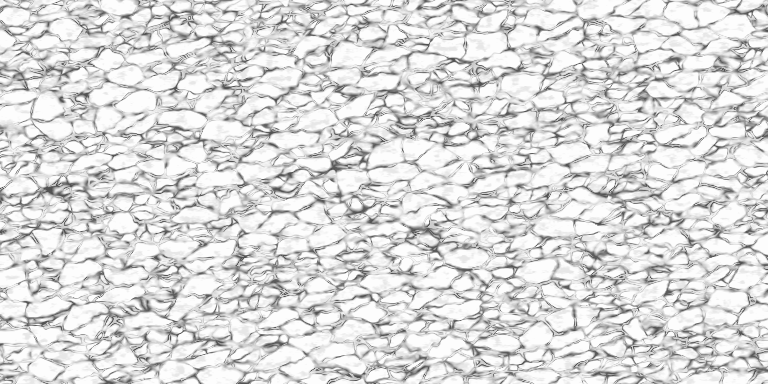
A Shadertoy shader for this texture map:

```glsl
const vec2 LARGE_CELL = vec2(0.088, 0.044);  // stone sizes, in canvas heights
const vec2 SMALL_CELL = vec2(0.056, 0.028);
const float LARGE_SHARE = 0.45;              // share of large cells left whole
const float SLANT = 0.13;                    // rise of the bedding to the right
const float CORNER_SHARPNESS = 420.0;
const vec2 GAP_WIDTH = vec2(0.0030, 0.0092); // narrowest and widest shading
const vec2 GAP_DEPTH = vec2(0.12, 0.64);     // faintest and darkest shading
const float POCKET_RADIUS = 0.0028;          // pale cores inside wide gaps
const float OUTLINE_WIDTH = 0.0022;
const float OUTLINE_DEPTH = 0.30;
const float SMUDGE_DEPTH = 0.09;
const float PAPER = 0.994;
const float DARKEST = 0.32;

float hash(vec2 p) {
    return fract(sin(dot(p, vec2(127.1, 311.7))) * 43758.5);
}

vec2 hash2(vec2 p) {
    return vec2(hash(p), hash(p + vec2(37.2, 17.9)));
}

float noise(vec2 p) {
    vec2 i = floor(p), f = fract(p);
    f = f * f * (3.0 - 2.0 * f);
    return mix(mix(hash(i), hash(i + vec2(1, 0)), f.x),
               mix(hash(i + vec2(0, 1)), hash(i + vec2(1, 1)), f.x), f.y);
}

float fbm(vec2 p) {
    return 0.55 * noise(p) + 0.3 * noise(p * 2.1 + 7.3) + 0.15 * noise(p * 4.3 + 3.1);
}

vec2 warp(vec2 p, float frequency, float amount) {
    vec2 q = p * frequency;
    return p + amount * (vec2(noise(q + 11.0), noise(q + 53.0)) - 0.5);
}

// x: rounded distance to the stone border in canvas heights, y: stone hash
vec2 stones(vec2 p, vec2 cellSize, float seed) {
    vec2 q = p / cellSize, cell = floor(q), f = fract(q);
    vec2 nearest = vec2(0.0), toNearest = vec2(0.0);
    float best = 1e3;
    for (int y = -1; y <= 1; y++)
    for (int x = -1; x <= 1; x++) {
        vec2 g = vec2(x, y);
        vec2 r = g + hash2(cell + g + seed) - f;
        if (dot(r, r) < best) {
            best = dot(r, r);
            nearest = g;
            toNearest = r;
        }
    }
    float sum = 1e-9;
    for (int y = -2; y <= 2; y++)
    for (int x = -2; x <= 2; x++) {
        if (x == 0 && y == 0) continue;
        vec2 g = nearest + vec2(x, y);
        vec2 r = g + hash2(cell + g + seed) - f;
        vec2 normal = normalize(r - toNearest + 1e-5);
        float border = dot(0.5 * (r + toNearest), normal) / length(normal / cellSize);
        sum += exp(-CORNER_SHARPNESS * border);
    }
    return vec2(-log(sum) / CORNER_SHARPNESS, hash(cell + nearest + seed + 91.7));
}

void mainImage(out vec4 fragColor, in vec2 fragCoord) {
    vec2 p = fragCoord / iResolution.y;
    float pixel = 1.0 / iResolution.y;

    // Slanted, wavy bedding
    vec2 bed = warp(warp(p, 16.0, 0.020), 60.0, 0.009);
    bed.y -= SLANT * bed.x;

    // Large stones, with the remaining cells broken into small ones
    vec2 large = stones(bed, LARGE_CELL, 3.0);
    vec2 small = stones(bed, SMALL_CELL, 29.0);
    float d = large.y < LARGE_SHARE ? large.x : min(large.x, small.x);
    d = max(d, 0.0);

    // Shaded gaps, broken up at the scale of the stones
    vec2 streak = p * vec2(1.0, 1.8);
    float wide = smoothstep(0.22, 0.78, fbm(streak * 34.0 + 5.0));
    float strong = smoothstep(0.22, 0.78, 0.6 * noise(streak * 42.0 + 21.0) + 0.4 * noise(streak * 75.0 + 33.0));
    float width = mix(GAP_WIDTH.x, GAP_WIDTH.y, wide);
    float depth = mix(GAP_DEPTH.x, GAP_DEPTH.y, strong);
    float shade = depth * pow(1.0 - clamp(d / width, 0.0, 1.0), 1.3);

    // Pale pockets with thin dark outlines
    float pocket = smoothstep(0.54, 0.70, noise(streak * 46.0 + 71.0));
    float soft = max(OUTLINE_WIDTH, pixel * 0.7);
    float core = 1.0 - smoothstep(POCKET_RADIUS - soft, POCKET_RADIUS, d);
    float outline = 1.0 - smoothstep(0.0, soft, abs(d - POCKET_RADIUS));
    shade *= 1.0 - 0.7 * pocket * core;
    shade += OUTLINE_DEPTH * pocket * outline * (0.3 + 0.7 * strong);

    // Faint smudges on the stone faces
    shade += SMUDGE_DEPTH * smoothstep(0.50, 0.8, fbm(streak * 44.0 + 40.0));

    fragColor = vec4(vec3(max(PAPER - shade, DARKEST)), 1.0);
}
```
